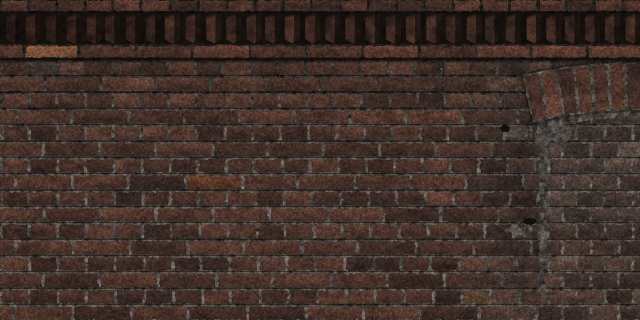
This texture is drawn by a Shadertoy shader. Its source:

```glsl
// Weathered red brick wall with a toothed cornice and a bricked-up arch at the right
#define COURSE 0.0511
#define WALL_TOP 0.187
#define JOINT 0.0047
#define TOOTH 0.0625
#define ARCH_CENTRE vec2(1.99, 1.80)
#define ARCH_INNER 1.455
#define ARCH_SPAN 0.225
#define OPENING_X 1.690
#define BRICK_DARK vec3(0.205, 0.143, 0.124)
#define BRICK_RED vec3(0.342, 0.212, 0.168)
#define MORTAR vec3(0.325, 0.302, 0.285)

struct Brick { float edge; vec2 centre; vec2 local; float seed; };

float hash(vec2 p) {
    vec3 q = fract(p.xyx * 0.1031);
    q += dot(q, q.yzx + 33.33);
    return fract((q.x + q.y) * q.z);
}

float noise(vec2 p) {
    vec2 i = floor(p), f = fract(p);
    f = f * f * (3.0 - 2.0 * f);
    return mix(mix(hash(i), hash(i + vec2(1, 0)), f.x),
               mix(hash(i + vec2(0, 1)), hash(i + vec2(1, 1)), f.x), f.y);
}

float fbm(vec2 p) {
    float sum = 0.0, amp = 0.533;
    for (int k = 0; k < 4; k++) {
        sum += amp * noise(p);
        p = p * 2.07 + 7.3;
        amp *= 0.5;
    }
    return sum;
}

float blob(vec2 p, vec2 c, vec2 size) {
    vec2 v = (p - c) / size;
    return exp(-dot(v, v));
}

float jointAt(float i, float row) { return i + 0.04 * (hash(vec2(i, row + 40.0)) - 0.5); }

// One horizontal course; y grows downward from its top
Brick layCourse(vec2 p, vec2 size, float shift, float top, float row) {
    float u = (p.x - shift) / size.x, i = floor(u);
    if (u < jointAt(i, row)) i -= 1.0;
    else if (u > jointAt(i + 1.0, row)) i += 1.0;
    float a = jointAt(i, row), b = jointAt(i + 1.0, row);
    Brick k;
    k.centre = vec2(shift + 0.5 * (a + b) * size.x, top + 0.5 * size.y);
    vec2 halfSize = 0.5 * vec2((b - a) * size.x, size.y);
    k.local = (p - k.centre) / halfSize;
    vec2 d = abs(p - k.centre) - halfSize + JOINT + 0.003;
    k.edge = length(max(d, 0.0)) + min(max(d.x, d.y), 0.0) - 0.003;
    k.seed = hash(vec2(i * 7.0 + 3.0, row * 3.7 + 11.0));
    return k;
}

vec3 mortarColour(vec2 p) { return MORTAR * (0.16 + 1.6 * fbm(p * 85.0)); }

vec3 paintBrick(Brick b, vec2 p, float age, float mortarLight) {
    vec3 c = mix(BRICK_DARK, BRICK_RED, 0.08 + 0.84 * b.seed);
    c = mix(c, vec3(0.42, 0.27, 0.19), blob(b.centre, vec2(0.161, 0.161), vec2(0.03, 0.01)));
    c = mix(c, vec3(0.37, 0.22, 0.15), blob(b.centre, vec2(0.66, 0.57), vec2(0.05, 0.015)));
    c = mix(c, vec3(0.40, 0.30, 0.19), blob(b.centre, vec2(1.48, 0.928), vec2(0.04, 0.015)));
    c = mix(c, vec3(0.27, 0.26, 0.26), blob(b.centre, vec2(0.17, 0.213), vec2(0.04, 0.01)));
    c = mix(c, vec3(0.255, 0.215, 0.19) * (0.78 + 0.5 * b.seed), age);
    c *= 0.52 + 0.56 * fbm(p * vec2(24, 48)) + 0.40 * noise(p * 170.0);
    c *= 1.0 - 0.12 * b.local.y;
    // Uneven joints: shadow below each brick, light on the ledge of the next
    float bed = smoothstep(0.74, 0.88, abs(b.local.y));
    float shade = b.local.y > 0.0 ? 0.50 : 0.92;
    vec3 gap = mortarColour(p) * mortarLight * mix(1.04, shade, bed);
    float edge = b.edge + 0.006 * (noise(p * 130.0) - 0.5);
    float soft = max(0.0013, 0.6 / iResolution.y);
    return mix(gap, c, smoothstep(soft, -soft, edge));
}

vec3 wall(vec2 p, float inside) {
    float row = floor((p.y - WALL_TOP) / COURSE);
    float header = 1.0 - mod(row, 2.0);
    // Cross bond: the joints drift and the bricks lengthen slightly downward
    float shift = header > 0.5 ? 0.695 : (mod(row, 4.0) < 2.0 ? 0.828 : 0.742);
    shift += 0.00195 * row;
    float width = (0.1720 + 0.0006 * row) * (header > 0.5 ? 0.5 : 1.0);
    if (inside > 0.5) {
        shift = 0.088 - 0.044 * header;
        width = 0.0879;
    }
    Brick b = layCourse(p, vec2(width, COURSE), shift, WALL_TOP + row * COURSE, row);
    float age = 0.12 + 0.45 * smoothstep(1.35, 1.68, p.x) + 0.22 * fbm(p * 5.0);
    age = mix(age, mix(0.8, 0.5, smoothstep(0.65, 0.8, p.y)) + 0.2 * b.seed, inside);
    float light = mix(0.68, 1.05, smoothstep(0.2, 0.5, p.y));
    vec3 c = paintBrick(b, p, age, light);
    return c * (1.0 - 0.18 * blob(p, vec2(1.66, 0.62), vec2(0.10, 0.30)) * (1.0 - inside));
}

vec3 cornice(vec2 p) {
    vec3 dark = vec3(0.080, 0.062, 0.049) * (0.5 + 0.9 * fbm(p * 50.0));
    if (p.y < 0.040)
        return paintBrick(layCourse(p, vec2(0.0885, 0.042), 0.0, -0.003, 60.0), p, 0.1, 0.4);
    if (p.y > 0.139)
        return mix(paintBrick(layCourse(p, vec2(0.1765, 0.045), 0.073, 0.139, 61.0), p, 0.05, 0.4) * 1.1,
                   dark, smoothstep(0.181, 0.185, p.y));
    // Corner-set teeth: lit left face, shaded right face, pointed foot
    float x = p.x / TOOTH - 0.16, i = floor(x), u = fract(x) - 0.5 + 0.1 * (hash(vec2(i, 5)) - 0.5);
    float foot = 0.136 - 0.035 * abs(u);
    float body = smoothstep(0.40, 0.35, abs(u)) * smoothstep(foot + 0.002, foot - 0.002, p.y);
    body *= smoothstep(0.042, 0.058, p.y + 0.02 * (u + 0.1));
    vec3 face = mix(BRICK_DARK, BRICK_RED, 0.65 * hash(vec2(i, 8))) * mix(0.98, 0.48, smoothstep(0.06, 0.12, u));
    face *= (0.5 + 0.95 * fbm(p * 42.0)) * mix(0.7, 1.0, smoothstep(0.2, 0.7, p.x));
    return mix(dark, face, body);
}

void mainImage(out vec4 fragColor, in vec2 fragCoord) {
    vec2 p = vec2(fragCoord.x, iResolution.y - fragCoord.y) / iResolution.y;
    vec2 spoke = p - ARCH_CENTRE;
    float radius = length(spoke), angle = atan(spoke.x, -spoke.y);
    float opening = max(OPENING_X - p.x, radius - ARCH_INNER);
    vec3 c = wall(p, step(opening, 0.0));

    // Rough mortar around the opening and on the damaged patches
    float smear = 0.75 * smoothstep(0.028, 0.004, abs(opening + 0.006)) * smoothstep(0.95, 0.88, p.y);
    smear += 0.65 * blob(p, vec2(1.735, 0.415), vec2(0.065, 0.05));
    smear += 0.9 * blob(p, vec2(1.610, 0.715), vec2(0.055, 0.028));
    smear += 0.7 * blob(p, vec2(1.610, 0.420), vec2(0.06, 0.022));
    float ragged = smear + 0.9 * (fbm(p * 32.0) - 0.5);
    c = mix(c, mortarColour(p) * 0.9, smoothstep(0.42, 0.52, ragged));
    float hole = blob(p, vec2(1.576, 0.402), vec2(0.025, 0.016)) + blob(p, vec2(1.655, 0.692), vec2(0.028, 0.013));
    c = mix(c, vec3(0.07, 0.055, 0.045), smoothstep(0.45, 0.6, hole + 0.8 * (fbm(p * 45.0) - 0.5)));

    // Fan of upright bricks over the opening
    vec2 fan = vec2((angle + ARCH_SPAN) * 1.5, radius);
    Brick upright = layCourse(fan, vec2(0.0505, 0.150), 0.0, ARCH_INNER, 70.0);
    upright.local.y *= 0.7;
    float archEdge = max(max(-fan.x, ARCH_INNER - radius), radius - ARCH_INNER - 0.150);
    vec3 arch = paintBrick(upright, fan, 0.15, 0.85) * 1.06;
    c *= mix(0.6, 1.0, smoothstep(0.0, 0.012, abs(archEdge)));
    c = mix(c, arch, smoothstep(0.002, -0.002, archEdge + 0.006 * (noise(p * 60.0) - 0.5)));

    c *= mix(0.5, 1.0, smoothstep(WALL_TOP, WALL_TOP + 0.014, p.y));
    c = mix(cornice(p), c, smoothstep(WALL_TOP - 0.002, WALL_TOP + 0.002, p.y));
    c *= 0.88 + 0.24 * hash(floor(p * 256.0));
    fragColor = vec4(c, 1.0);
}
```
